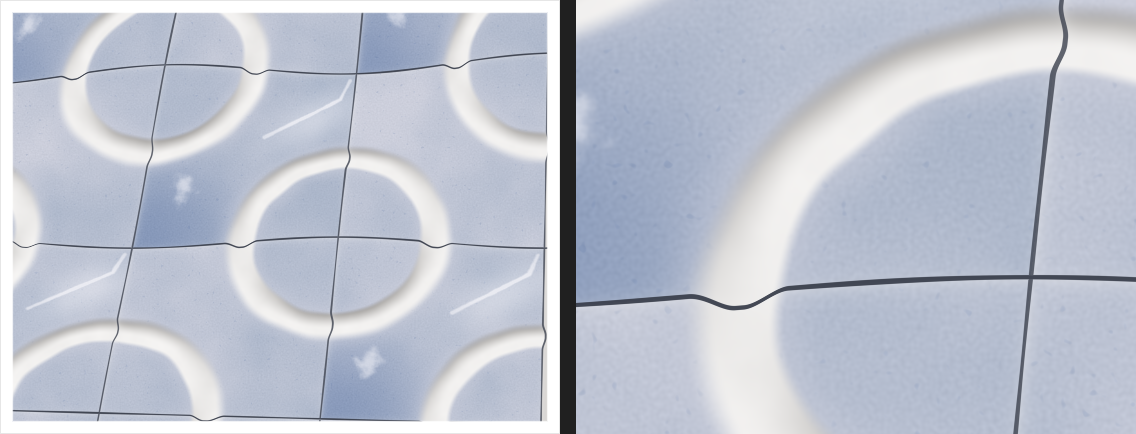
Left: the whole. Right: its middle third, enlarged.
This pattern is drawn by a Shadertoy shader. Its source:

```glsl
// Blue glazed ceramic tiles with raised pale rings around alternate corners.

const float PI = 3.14159265;
const float MARGIN = 0.0297;          // white mount, in canvas heights
const vec2 GRID_ORIGIN = vec2(0.3805, 0.153);
const vec2 TILE_SIZE = vec2(0.441, 0.406);
const float COLUMN_LEAN = -0.076;     // sideways drift per row
const float COLUMN_SPREAD = 0.034;    // widening of tiles per row
const float ROW_WAVE = 0.017;
const float ROW_TILT = 0.0135;
const float RING_RADIUS = 0.476;      // in tiles
const float RING_HALF_WIDTH = 0.066;
const vec2 SEAM_NOTCH = vec2(0.014, 0.030);
const float SEAM_HALF_WIDTH = 0.0017;
const vec2 LIGHT = vec2(0.24, 0.97);

const vec3 PAPER = vec3(1.0);
const vec3 PALE_GLAZE = vec3(0.80, 0.81, 0.86);
const vec3 BLUE_GLAZE = vec3(0.66, 0.705, 0.785);
const vec3 DEEP_GLAZE = vec3(0.47, 0.55, 0.70);
const vec3 RING_LIT = vec3(0.95, 0.945, 0.94);
const vec3 RING_SHADE = vec3(0.61, 0.60, 0.59);
const vec3 SEAM_DARK = vec3(0.23, 0.25, 0.30);

vec2 hash2(vec2 p) {
    vec3 h = fract(p.xyx * vec3(0.1031, 0.1030, 0.0973));
    h += dot(h, h.yzx + 33.33);
    return fract((h.xx + h.yz) * h.zy);
}

float gradientNoise(vec2 p) {
    vec2 i = floor(p), f = fract(p);
    vec2 w = f * f * f * (f * (f * 6.0 - 15.0) + 10.0);
    vec4 d;
    for (int k = 0; k < 4; k++) {
        vec2 o = vec2(k & 1, k >> 1);
        d[k] = dot(hash2(i + o) * 2.0 - 1.0, f - o);
    }
    return mix(mix(d.x, d.y, w.x), mix(d.z, d.w, w.x), w.y);
}

float fbm(vec2 p) {
    float sum = 0.0, amp = 0.6;
    for (int k = 0; k < 4; k++) {
        sum += amp * gradientNoise(p);
        p = p * 2.03 + 7.1;
        amp *= 0.5;
    }
    return sum;
}

float segmentDistance(vec2 p, vec2 a, vec2 b) {
    vec2 ab = b - a;
    return length(p - a - ab * clamp(dot(p - a, ab) / dot(ab, ab), 0.0, 1.0));
}

// Canvas to tile coordinates: leaning columns and gently waving rows.
vec2 canvasToGrid(vec2 q) {
    vec2 p = q - GRID_ORIGIN;
    vec2 g = p / TILE_SIZE;
    for (int k = 0; k < 4; k++) {
        g.x = (p.x - COLUMN_LEAN * g.y) / (TILE_SIZE.x + COLUMN_SPREAD * g.y);
        float wave = ROW_WAVE * (1.0 - 0.25 * g.y * g.y) * cos(PI * g.x) * cos(PI * g.y);
        g.y = (p.y + wave - ROW_TILT * (g.x - 1.0) * (g.y - 1.0)) / TILE_SIZE.y;
    }
    return g;
}

vec3 glaze(vec2 q, vec2 cell, vec2 f) {
    float even = 0.5 + 0.5 * cos(PI * (cell.x + cell.y));
    float cloud = fbm(q * 4.5 + cell * 3.7);
    float tone = 0.62 + 0.9 * cloud + 0.25 * (hash2(cell + 40.0).x - 0.5);
    tone -= 0.55 * (1.0 - even) * exp(-5.0 * dot(f - vec2(0.1, 0.2), f - vec2(0.1, 0.2)));
    vec3 col = mix(PALE_GLAZE, BLUE_GLAZE, clamp(tone, 0.0, 1.15));

    // Glaze pooled towards the free lower corner, then pigment specks
    float pool = even * (1.0 - smoothstep(0.05, 0.75, length(f - vec2(0.0, 1.0))));
    col = mix(col, DEEP_GLAZE, 0.75 * pool);
    float speck = smoothstep(0.30, 0.55, gradientNoise(q * 125.0));
    col = mix(col, DEEP_GLAZE, speck * (0.22 + 0.25 * pool));
    col += 0.035 * gradientNoise(q * 240.0);

    // Window reflections: a soft sheen, a thin streak and a broken patch
    float ragged = fbm(q * 26.0);
    vec2 s = (f - vec2(0.82, 0.27)) * mat2(0.8, -0.6, 0.6, 0.8);
    float sheen = exp(-dot(s * vec2(4.0, 8.0), s * vec2(4.0, 8.0)));
    float streak = segmentDistance(f, vec2(0.57, 0.39), vec2(0.93, 0.15));
    streak = min(streak, segmentDistance(f, vec2(0.93, 0.15), vec2(0.97, 0.04)));
    streak = 1.0 - smoothstep(0.003, 0.016, streak + 0.012 * ragged);
    float patchDist = length((f - vec2(0.20, 0.67)) * vec2(1.0, 0.8));
    float patchGlow = 1.0 - smoothstep(0.015, 0.075, patchDist + 0.09 * ragged);
    float gloss = even * (0.45 * sheen + 0.55 * streak + 0.60 * patchGlow);
    return mix(col, vec3(0.95, 0.95, 0.97), clamp(gloss, 0.0, 0.85));
}

void mainImage(out vec4 fragColor, in vec2 fragCoord) {
    float px = 1.0 / iResolution.y;
    vec2 size = vec2(iResolution.x * px, 1.0);
    vec2 q = vec2(fragCoord.x, iResolution.y - fragCoord.y) * px;
    vec2 g = canvasToGrid(q);

    // Nearest corner whose indices sum to an even number
    vec2 diagonal = round(vec2(g.x + g.y, g.x - g.y) * 0.5);
    vec2 center = vec2(diagonal.x + diagonal.y, diagonal.x - diagonal.y);
    vec2 radial = g - center;
    float r = length(radial);
    float radius = RING_RADIUS + 0.016 * (hash2(center + 11.0).x - 0.5);
    float t = (r - radius) / RING_HALF_WIDTH + 0.25 * gradientNoise(q * 12.0);

    // Seams dip where they cross a ring
    vec2 tileG = g - SEAM_NOTCH * (1.0 - smoothstep(0.1, 1.2, abs(t)));
    vec2 cell = floor(tileG), f = fract(tileG);
    vec3 col = glaze(q, cell, f);

    // Ring: crisp inner lip, soft outer fade, lit from below
    col = mix(col, PALE_GLAZE, 0.45 * exp(-pow(max(abs(t) - 0.8, 0.0), 2.0) * 1.5));
    float ring = smoothstep(-1.2, -0.75, t) * (1.0 - smoothstep(0.55, 1.4, t));
    float facing = t * dot(radial / max(r, 0.001), LIGHT);
    vec3 ringCol = mix(RING_SHADE, RING_LIT, smoothstep(-1.25, 0.25, facing));
    col = mix(col, ringCol + 0.03 * fbm(q * 18.0), ring);

    // Pale side of the last column
    col = mix(col, vec3(0.84, 0.83, 0.82), step(2.0, tileG.x));

    // Seams with light bevels
    vec2 side = tileG - round(tileG);
    vec2 d = abs(side) * vec2(TILE_SIZE.x + COLUMN_SPREAD * g.y, TILE_SIZE.y);
    vec2 rim = exp(-d / 0.006) * mix(vec2(0.18), vec2(0.48), step(0.0, side));
    col = mix(col, vec3(0.93), max(rim.x, rim.y));
    vec2 wear = vec2(gradientNoise(q * 9.0), gradientNoise(q * 7.0 + 30.0));
    vec2 halfWidth = SEAM_HALF_WIDTH * (1.0 + 0.8 * wear);
    vec2 seam = 1.0 - smoothstep(halfWidth - px * 0.7, halfWidth + px * 0.7, d);
    col = mix(col, SEAM_DARK, max(seam.x * 0.8, seam.y * 0.95));

    // White mount with a faint outer hairline
    vec2 edge = min(q, size - q);
    float border = min(edge.x, edge.y);
    col = mix(PAPER, col, smoothstep(MARGIN - px, MARGIN + px, border));
    col = mix(vec3(0.90), col, smoothstep(0.001, 0.001 + px, border));
    fragColor = vec4(clamp(col, 0.0, 1.0), 1.0);
}
```
